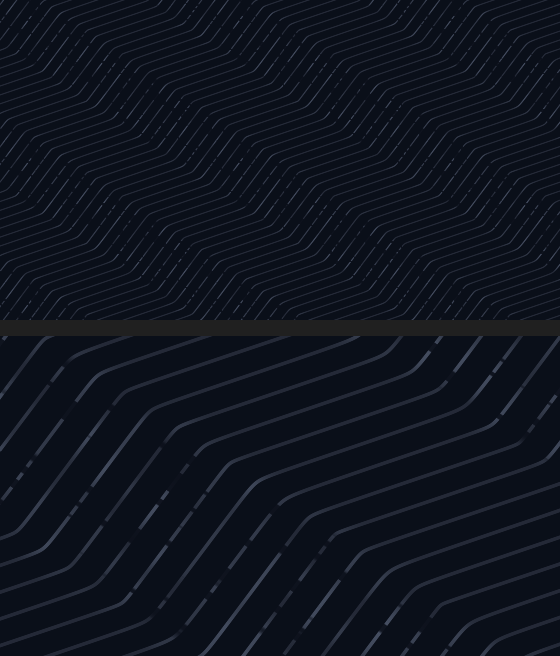
Top, the full canvas; bottom, a detail of the centre.
Write a WebGL 1 fragment shader that draws this pattern.

```glsl
precision highp float;

#define TILE vec2(0.3776, 0.2539)
#define PHASE vec2(0.449, 0.465)
#define LINES 12.0
#define HALF_WIDTH 0.00108
#define GAP_DETAIL 30.0
#define GLOW_DETAIL 9.0
#define BACKGROUND vec3(0.040, 0.057, 0.098)
#define DIM_LINE vec3(0.140, 0.162, 0.215)
#define BRIGHT_LINE vec3(0.270, 0.305, 0.380)

uniform vec2 u_resolution;

const float PI = 3.14159265;

float hash(vec2 p) {
  vec3 q = fract(p.xyx * 0.1031);
  q += dot(q, q.yzx + 33.33);
  return fract((q.x + q.y) * q.z);
}

float cornerGradient(vec2 cell, vec2 offset) {
  float angle = 2.0 * PI * hash(cell);
  return dot(vec2(cos(angle), sin(angle)), offset);
}

float gradientNoise(vec2 p) {
  vec2 i = floor(p);
  vec2 f = p - i;
  vec2 w = f * f * f * (f * (f * 6.0 - 15.0) + 10.0);
  vec2 e = vec2(1.0, 0.0);
  float low = mix(cornerGradient(i, f), cornerGradient(i + e.xy, f - e.xy), w.x);
  float high = mix(cornerGradient(i + e.yx, f - e.yx), cornerGradient(i + e.xx, f - e.xx), w.x);
  return mix(low, high, w.y);
}

// Rounded triangle wave from 0 to 2; sharpness below 1 softens its corners
float zigzag(float s, float sharpness) {
  return 1.0 + asin(sharpness * sin(2.0 * PI * s)) * 2.0 / PI;
}

float zigzagSlope(float s, float sharpness) {
  float wave = sharpness * sin(2.0 * PI * s);
  return 4.0 * sharpness * cos(2.0 * PI * s) / sqrt(1.0 - wave * wave);
}

// 1 between the two edges, fading over the given softness
float band(float s, float from, float to, float softness) {
  return smoothstep(from - softness, from + softness, s)
       * (1.0 - smoothstep(to - softness, to + softness, s));
}

void main() {
  float pixel = 1.0 / u_resolution.x;
  vec2 cell = gl_FragCoord.xy * pixel / TILE;

  // Diagonal coordinates: along the bends, and across the stack of lines
  float along = cell.x + cell.y - PHASE.x - 0.25;
  float across = LINES * (cell.x - cell.y) - PHASE.y;
  float bend = floor(along);
  float s = along - bend;

  // Each tile holds the same set of differing strands
  float line = floor(across - zigzag(s, 0.995) + 0.5);
  float strand = mod(line - LINES * bend, 2.0 * LINES);
  float sharpness = mix(0.982, 0.999, hash(vec2(strand, 4.0)));

  // Distance to the bent line
  float slope = zigzagSlope(s, sharpness);
  vec2 gradient = vec2(LINES - slope, -LINES - slope) / TILE;
  float dist = abs(across - zigzag(s, sharpness) - line) / length(gradient);
  float coverage = 1.0 - smoothstep(HALF_WIDTH - 0.5 * pixel, HALF_WIDTH + 0.5 * pixel, dist);

  // Steep runs glow unevenly and break into dashes
  float row = strand * 7.0 + 0.5;
  float glow = 0.38 + 1.1 * gradientNoise(vec2(s * GLOW_DETAIL, row + 300.0));
  glow = clamp(glow, 0.0, 1.0) * band(s, 0.22, 0.77, 0.06);
  float wear = mix(-0.42, -0.06, hash(vec2(strand, 9.0)));
  float worn = 1.0 - smoothstep(wear - 0.06, wear + 0.06, gradientNoise(vec2(s * GAP_DETAIL, row)));
  worn *= band(s, 0.26, 0.74, 0.02);

  vec3 ink = mix(DIM_LINE, BRIGHT_LINE, glow);
  gl_FragColor = vec4(mix(BACKGROUND, ink, coverage * (1.0 - 0.9 * worn)), 1.0);
}
```
